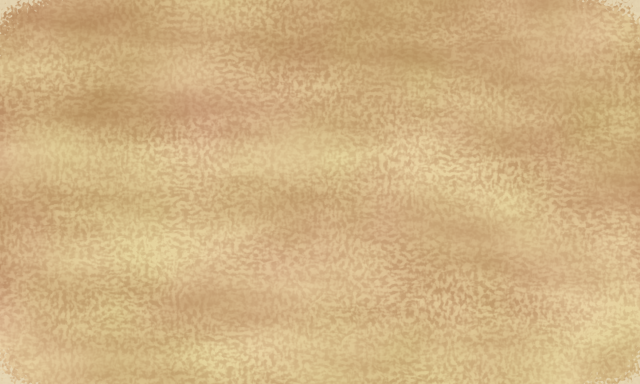
Give the GLSL for this texture, as a WebGL 2 fragment shader.

```glsl
#version 300 es
precision highp float;
// Warm parchment: brushed tan bands under a soft, woven mottle with worn corners.

uniform vec2 u_resolution;
out vec4 fragColor;

const float TAU = 6.2831853;
const vec3 TAN_DARK = vec3(0.725, 0.565, 0.385);
const vec3 TAN_MID = vec3(0.822, 0.700, 0.512);
const vec3 TAN_LIGHT = vec3(0.905, 0.825, 0.625);
const vec3 WORN = vec3(0.91, 0.86, 0.73);
const vec3 HUE_SHIFT = vec3(0.022, -0.008, 0.035); // pinkish against yellowish
const float TONE_MEAN = 0.51;
const float TONE_FALL = 0.30;     // darkening towards the top
const float BAND_PERIOD = 0.24;
const float BAND_PHASE = 0.71;
const float BAND_DEPTH = 0.10;
const float STREAK_DEPTH = 0.42;
const float CLOUD_DEPTH = 0.26;
const float FIBRE_DEPTH = 0.20;
const float GRAIN_DEPTH = 0.50;
const vec2 UPRIGHT_TICKS = vec2(98.0, 64.0);
const vec2 LEVEL_TICKS = vec2(60.0, 106.0);
const float FINE_GRAIN = 165.0;
const float WORN_START = 1.32;

// Integer hash to a unit gradient
vec2 gradientAt(ivec2 cell) {
  uvec2 k = uvec2(cell);
  uint h = k.x * 1597334u ^ k.y * 3812015u;
  h = (h ^ (h >> 15)) * 2246822u + 374761u;
  h = (h ^ (h >> 13)) * 3266489u;
  h ^= h >> 16;
  float angle = float(h & 65535u) / 65536.0 * TAU;
  return vec2(cos(angle), sin(angle));
}

// Gradient noise, about -0.7 to 0.7
float noise(vec2 p) {
  ivec2 i = ivec2(floor(p));
  vec2 f = fract(p);
  vec2 w = f * f * f * (f * (f * 6.0 - 15.0) + 10.0);
  float a = dot(gradientAt(i), f);
  float b = dot(gradientAt(i + ivec2(1, 0)), f - vec2(1.0, 0.0));
  float c = dot(gradientAt(i + ivec2(0, 1)), f - vec2(0.0, 1.0));
  float d = dot(gradientAt(i + ivec2(1, 1)), f - vec2(1.0));
  return mix(mix(a, b, w.x), mix(c, d, w.x), w.y);
}

float fbm(vec2 p) {
  float sum = 0.0;
  float amp = 1.0;
  for (int i = 0; i < 3; i++) {
    sum += amp * noise(p);
    p = p * 2.03 + 17.3;
    amp *= 0.5;
  }
  return sum;
}

// Broad wash: vertical fall, level brush bands, streaks and clouds
float washTone(vec2 p, float across) {
  float sway = 0.07 * noise(p * vec2(1.6, 2.5) + 31.0) + 0.016 * fbm(p * 9.0 + 5.0);
  float bandY = p.y + sway + 0.14 * across * across;
  float band = cos(TAU * (bandY - BAND_PHASE) / BAND_PERIOD);
  float tone = TONE_MEAN - TONE_FALL * (p.y - 0.5);
  tone -= BAND_DEPTH * band * mix(1.0, 0.55, across);
  tone += STREAK_DEPTH * noise(p * vec2(1.7, 6.5) + 12.7);
  tone += CLOUD_DEPTH * fbm(p * vec2(3.2, 4.6) + 43.1);
  tone += FIBRE_DEPTH * noise(p * vec2(5.0, 24.0) + 71.9);
  return tone;
}

// Small crossed ticks, like paint caught on coarse cloth
float weaveGrain(vec2 p) {
  vec2 q = p + 0.005 * vec2(noise(p * 28.0 + 3.1), noise(p * 28.0 + 57.7));
  float lean = 0.5 + 0.9 * noise(p * 7.0 + 91.3);
  float g = mix(noise(q * UPRIGHT_TICKS), noise(q * LEVEL_TICKS + 23.5), lean);
  g = 1.25 * g + 0.35 * noise(q * FINE_GRAIN + 9.4);
  return smoothstep(-0.42, 0.40, g) - 0.52;
}

void main() {
  vec2 uv = gl_FragCoord.xy / u_resolution;
  vec2 p = gl_FragCoord.xy / u_resolution.y;

  // Wash and grain; the grain fades in the darker strokes
  float tone = washTone(p, uv.x);
  float cover = 0.75 + 0.7 * noise(p * vec2(3.0, 6.0) + 64.2);
  cover *= mix(0.5, 1.0, smoothstep(0.15, 0.5, tone));
  float grain = weaveGrain(p);

  // Darker rim, strongest at the sides
  vec2 side = pow(abs(uv * 2.0 - 1.0), vec2(6.0));
  float rim = smoothstep(0.65, 1.1, side.x + 0.5 * side.y + 0.5 * fbm(p * 5.0 + 8.8));
  tone -= 0.14 * rim;
  tone += GRAIN_DEPTH * cover * grain;
  tone = clamp(tone, 0.0, 1.0);

  vec3 color = tone < 0.5 ? mix(TAN_DARK, TAN_MID, tone * 2.0)
                          : mix(TAN_MID, TAN_LIGHT, tone * 2.0 - 1.0);
  color += HUE_SHIFT * fbm(p * 2.7 + 38.6);

  // Flecked, worn corners
  float fleck = noise(p * 120.0 + 14.9);
  float wear = side.x + side.y + 0.3 * fbm(p * 12.0 + 2.2) + 0.55 * fleck;
  color = mix(color, WORN, 0.8 * smoothstep(WORN_START, WORN_START + 0.3, wear));

  fragColor = vec4(color, 1.0);
}
```
